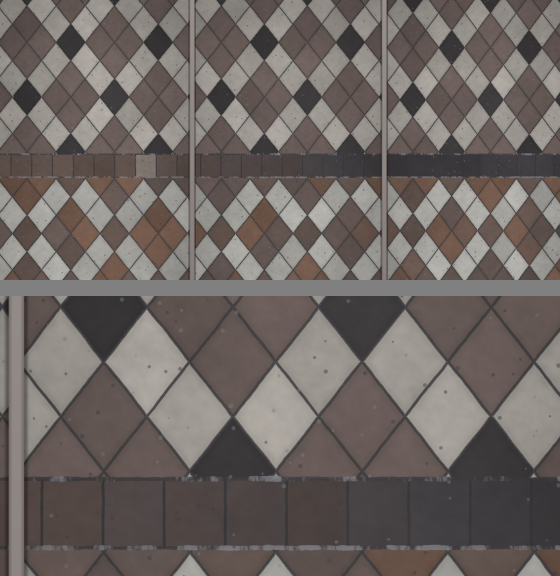
Top: the whole. Bottom: its middle third, enlarged.
Give the GLSL for this texture, as a WebGL 2 fragment shader.

```glsl
#version 300 es
// Worn diamond floor tiles in three panels, with a border of small square tiles.
precision highp float;
uniform vec2 u_resolution;
out vec4 fragColor;

// Layout, in canvas heights. Panel: accent x, repeat width, repeat height, border start x.
const vec4 PANELS[3] = vec4[3](
  vec4(0.2526, 0.3125, 0.391, 0.1875),
  vec4(0.9440, 0.3073, 0.391, 0.7165),
  vec4(1.6130, 0.2770, 0.372, 1.3870));
const float BAR_SPACING = 0.6862;
const float BAR_HALF = 0.0092;
const float UPPER_ACCENT_Y = 0.458;
const float LOWER_ACCENT_Y = 0.362;
const float BORDER_TOP = 0.449;
const float BORDER_BOTTOM = 0.367;
const float BORDER_TILE = 0.237;   // share of the repeat width
const float GROUT_HALF = 0.0017;
const float WOBBLE = 0.0008;

const vec3 CREAM = vec3(0.62, 0.60, 0.575);
const vec3 CREAM_LOW = vec3(0.635, 0.63, 0.61);
const vec3 BROWN = vec3(0.405, 0.355, 0.340);
const vec3 RUST = vec3(0.43, 0.335, 0.285);
const vec3 ACCENT = vec3(0.225, 0.215, 0.22);
const vec3 ACCENT_LOW = vec3(0.35, 0.31, 0.295);
const vec3 BORDER_BROWN = vec3(0.36, 0.305, 0.285);
const vec3 BORDER_DARK = vec3(0.235, 0.225, 0.235);
const vec3 GROUT = vec3(0.235, 0.23, 0.24);
const vec3 MORTAR = vec3(0.47, 0.47, 0.49);
const vec3 BAR = vec3(0.60, 0.565, 0.55);

float hash(vec2 p) {
  return fract(sin(dot(p, vec2(127.1, 311.7))) * 43758.5453);
}

// Layered sines, roughly -1 to 1.
float mottle(vec2 p) {
  float sum = 0.0, gain = 0.5;
  for (int i = 0; i < 5; i++) {
    sum += gain * sin(p.x + 1.7 * sin(p.y)) * sin(p.y * 1.1 + 1.3 * sin(p.x * 0.8));
    p = mat2(1.5, 1.1, -1.1, 1.5) * p + 2.3;
    gain *= 0.65;
  }
  return sum;
}

// Distance to the nearest scattered point, and the hash of its cell.
vec2 cellular(vec2 p) {
  vec2 nearest = vec2(9.0, 0.0);
  for (int y = -1; y <= 1; y++) for (int x = -1; x <= 1; x++) {
    vec2 cell = floor(p) + vec2(x, y);
    vec2 point = cell + vec2(hash(cell), hash(cell + 41.3));
    float d = length(p - point);
    if (d < nearest.x) nearest = vec2(d, hash(cell + 7.9));
  }
  return nearest;
}

// Coverage of a line at distance d from its centre.
float line(float d, float halfWidth, float aa) {
  return 1.0 - smoothstep(halfWidth - aa, halfWidth + aa, d);
}

// Diamonds: crossing cream stripes, an accent at each crossing, 2 by 2 browns between.
vec3 diamonds(vec2 p, vec4 panel, bool upper, float seed, float aa) {
  vec2 q = 3.0 * (p - vec2(panel.x, upper ? UPPER_ACCENT_Y : LOWER_ACCENT_Y)) / panel.yz;
  vec2 uv = vec2(q.x + q.y, q.y - q.x);
  vec2 id = floor(uv + 0.5);
  vec2 local = abs(uv - id);
  float edge = (0.5 - max(local.x, local.y)) / (3.0 * length(1.0 / panel.yz));
  bvec2 stripe = lessThan(mod(id + 300.0, 3.0), vec2(0.5));
  float tone = hash(id + seed);
  vec3 color = upper ? BROWN : mix(BROWN * 0.93, RUST, smoothstep(0.1, 0.7, tone));
  if (any(stripe)) color = upper ? CREAM : CREAM_LOW;
  if (all(stripe)) color = upper ? ACCENT : mix(ACCENT_LOW, RUST, 0.4 * tone);
  color *= 0.92 + 0.16 * hash(id + seed + 3.7);
  color *= 0.93 + 0.07 * smoothstep(0.0, 0.012, edge);
  return mix(color, GROUT, 0.85 * line(edge, GROUT_HALF, aa));
}

// Row of square tiles that darkens toward the right.
vec3 border(vec2 p, vec4 panel, float index, float aa) {
  float size = panel.y * BORDER_TILE;
  float s = (p.x - panel.w) / size;
  float id = floor(s);
  float edge = (0.5 - abs(fract(s) - 0.5)) * size;
  float tone = hash(vec2(id, index + 5.0));
  float dark = smoothstep(0.5, 1.4, p.x + 0.35 * (tone - 0.5));
  vec3 color = mix(BORDER_BROWN, BORDER_DARK, dark) * (0.9 + 0.2 * tone);
  if (index == 0.0 && id == 4.0) color = vec3(0.49, 0.455, 0.43);
  return mix(color, GROUT * 0.9, 0.85 * line(edge, GROUT_HALF, aa));
}

void main() {
  vec2 p = gl_FragCoord.xy / u_resolution.y;
  float aa = 0.75 / u_resolution.y;
  float index = clamp(floor(p.x / BAR_SPACING), 0.0, 2.0);
  vec4 panel = PANELS[int(index)];
  vec2 w = p + WOBBLE * vec2(mottle(p * 45.0), mottle(p.yx * 45.0 + 9.0));

  // Tiles and border
  bool upper = w.y > 0.5 * (BORDER_TOP + BORDER_BOTTOM);
  vec3 color = diamonds(w, panel, upper, index * 17.0 + (upper ? 0.0 : 71.0), aa);
  float inside = min(w.y - BORDER_BOTTOM, BORDER_TOP - w.y);
  color = mix(color, border(w, panel, index, aa), smoothstep(-aa, aa, inside));

  // Ragged mortar along the border, heavier below
  float ragged = mottle(p * vec2(70.0, 30.0));
  vec3 joint = mix(GROUT, MORTAR, smoothstep(-0.25, 0.4, ragged + (upper ? -0.2 : 0.2)));
  color = mix(color, joint, 0.85 * line(abs(inside), 0.0026 + 0.0012 * ragged, aa));

  // Stains, pits and pale chips
  color *= 1.0 + 0.05 * mottle(p * 17.0) + 0.035 * mottle(p * 95.0);
  vec2 speck = cellular(p * 42.0);
  float spot = line(speck.x, 0.04 + 0.07 * fract(speck.y * 13.0), aa * 42.0);
  color = mix(color, speck.y > 0.84 ? MORTAR : GROUT, 0.45 * spot * step(0.62, speck.y));

  // Soft light across each panel
  float across = p.x / BAR_SPACING - index;
  color *= 0.91 + 0.13 * sin(3.14159 * clamp(across, 0.0, 1.0));
  color *= 1.0 - 0.10 * smoothstep(0.75, 1.0, p.y);

  // Dividing bars with shaded sides
  float bar = min(abs(p.x - BAR_SPACING), abs(p.x - 2.0 * BAR_SPACING));
  color *= 1.0 - 0.35 * line(bar, BAR_HALF + 0.004, 0.003);
  vec3 barColor = BAR * (0.80 + 0.20 * smoothstep(BAR_HALF, 0.004, bar)) * (0.88 + 0.12 * p.y);
  color = mix(color, barColor, line(bar, BAR_HALF, aa));
  fragColor = vec4(color, 1.0);
}
```
